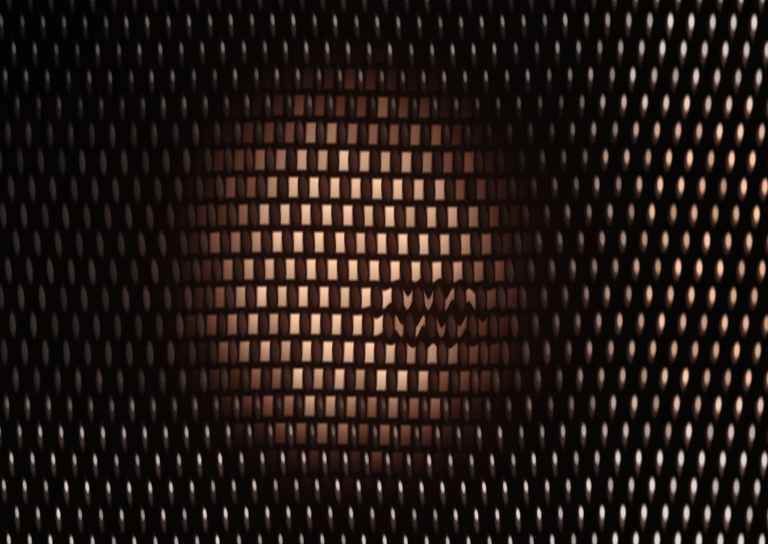
This texture is drawn by a Shadertoy shader. Its source:

```glsl
// A dark woven mesh of staggered oval strands, lit from behind by a warm glow.
// Brick-offset cells hold the gaps and strands; soft light fields choose
// where gaps shine, where strands turn matte and where they catch highlights.

float hash(vec2 cell) {
    return fract(sin(dot(cell, vec2(41.3, 289.1))) * 4375.5);
}

// Soft ellipse: 1 inside, 0 outside.
float oval(vec2 q, vec2 radius, float softness) {
    return 1.0 - smoothstep(1.0 - softness, 1.0 + softness, length(q / radius));
}

// Rounded falloff used for the large areas of light.
float pool(vec2 p, vec2 center, vec2 radius) {
    vec2 q = (p - center) / radius;
    return exp(-pow(dot(q, q), 1.5));
}

void mainImage(out vec4 fragColor, in vec2 fragCoord) {
    vec2 p = fragCoord / iResolution.y;
    float pixel = 1.0 / iResolution.y;

    // Light fields
    float glow = pool(p, vec2(0.65, 0.50), vec2(0.245, 0.295));
    float halo = pool(p, vec2(0.68, 0.49), vec2(0.38, 0.42));
    float broken = pool(p, vec2(0.80, 0.42), vec2(0.10, 0.065));
    float rightSide = smoothstep(0.90, 1.28, p.x);
    float edgeBand = smoothstep(0.17, 0.40, abs(p.y - 0.52));
    float middle = 1.0 - edgeBand;
    float lowerHalf = smoothstep(0.65, 0.2, p.y);

    // Leaning lattice, measured in columns and rows
    vec2 lattice = (p - vec2(0.6636, 0.553)) / vec2(0.0384, 0.0503);
    lattice.x += 0.097 * lattice.y;
    lattice += 0.05 * sin(lattice.yx * vec2(0.7, 0.4));
    float nearRow = floor(lattice.y + 0.5);

    vec3 color = mix(vec3(0.025, 0.018, 0.017), vec3(0.085, 0.04, 0.03), halo);

    // Glowing gaps between strands
    float u = lattice.x - 0.5 * mod(nearRow, 2.0);
    vec2 gapCell = vec2(floor(u + 0.5), nearRow);
    vec2 gap = vec2(fract(u + 0.5) - 0.5, lattice.y - nearRow);
    float chance = hash(gapCell);
    gap.x -= 0.14 * gap.y + 0.03 * (chance - 0.5);
    gap.y += 0.22 * broken * sin(gap.x * 9.0 + chance * 6.0);
    vec2 size = vec2(0.21 + 0.03 * chance, 0.37 - 0.20 * broken);
    vec2 soft = vec2(0.05) + pixel / vec2(0.0384, 0.0503);
    vec2 inside = 1.0 - smoothstep(size - soft, size + soft, abs(gap));
    float shine = glow * (0.75 + 0.5 * chance) * (1.0 - 0.35 * broken);
    vec3 gapColor = mix(vec3(0.36, 0.19, 0.14), vec3(0.98, 0.80, 0.66),
                        smoothstep(0.15, 0.95, shine));
    gapColor *= 0.88 + 0.35 * gap.y;
    color = mix(color, gapColor, inside.x * inside.y * smoothstep(0.02, 0.35, shine));

    // Strands overlap the rows above and below
    for (int j = -1; j <= 1; j++) {
        float row = nearRow + float(j);
        float column = lattice.x - 0.5 * mod(row, 2.0);
        vec2 q = vec2(fract(column) - 0.5, lattice.y - row);
        float vary = hash(vec2(floor(column), row) + 17.0);
        q.x += 0.04 * (vary - 0.5);
        q.x -= 0.16 * q.y * rightSide;

        float width = mix(0.19, 0.27, max(halo, 0.75 * rightSide));
        width *= 1.0 - 0.22 * edgeBand * (1.0 - rightSide);
        vec2 radius = vec2(width, 0.56 - 0.09 * rightSide);
        float body = oval(q, radius, 0.18);
        float core = oval(q, radius * 0.78, 0.4);

        vec3 matte = mix(vec3(0.20, 0.165, 0.16), vec3(0.23, 0.125, 0.10), halo);
        matte = mix(matte, vec3(0.31, 0.20, 0.16), rightSide);
        matte *= (0.55 + 0.5 * middle) * (0.8 + 0.4 * vary);
        matte *= 0.85 + 1.2 * q.x + 0.25 * q.y;
        matte *= 1.0 - 0.5 * pool(p, vec2(0.98, 0.80), vec2(0.22, 0.28));
        color = mix(color, vec3(0.035, 0.02, 0.018), body * 0.85);
        color = mix(color, matte, core);

        // Glint with a dim tail hanging below it
        vec2 glintAt = q - vec2(0.05 + 0.03 * rightSide, 0.12);
        float glint = oval(glintAt, vec2(0.09 + 0.05 * rightSide, 0.19 + 0.08 * rightSide), 0.55);
        float tail = oval(q - vec2(0.03, -0.16), vec2(0.12, 0.35), 0.6);
        float strength = edgeBand * (0.45 + 0.4 * lowerHalf + 0.3 * rightSide);
        strength = max(strength, rightSide * 0.95) * (0.65 + 0.5 * vary);
        strength *= 1.0 - 0.8 * glow;
        vec3 glintColor = mix(vec3(0.88, 0.84, 0.82), vec3(1.0, 0.79, 0.65),
                              max(rightSide * middle, halo * 0.6));
        color += vec3(0.17, 0.13, 0.12) * tail * strength * edgeBand;
        color = mix(color, glintColor, glint * min(strength, 1.0));
    }

    // Warm spill and darkened far corners
    color += vec3(0.045, 0.018, 0.009) * glow;
    color *= 1.0 - 0.35 * pool(p, vec2(0.0, 1.0), vec2(0.4, 0.35));
    fragColor = vec4(clamp(color, 0.0, 1.0), 1.0);
}
```
